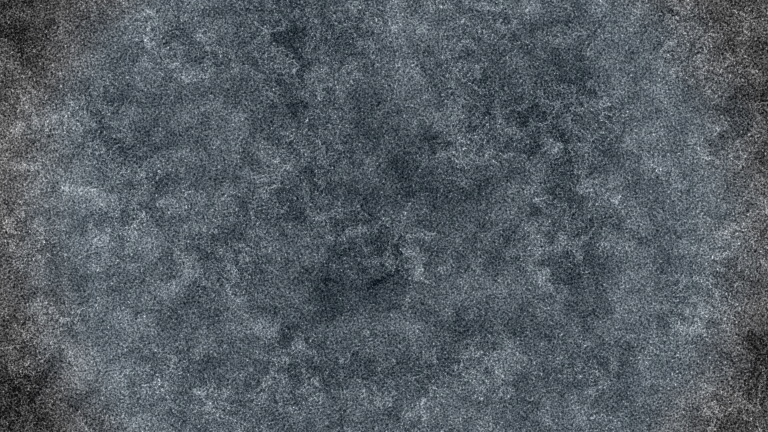
This texture is drawn by a Shadertoy shader. Its source:

```glsl
// A worn, dusty slate surface: a blue-grey oval inside a neutral dark rim.
// Dark and pale lobes set the broad tone; gradient-noise mottling, ridged
// veins and fine grain are layered over it. Lengths are in canvas heights.

const vec2  OVAL_CENTER = vec2(0.505, 0.48);   // fractions of the canvas
const vec2  OVAL_RADIUS = vec2(0.465, 0.80);
const vec3  BLUE_TINT   = vec3(-0.034, 0.003, 0.032);
const vec3  RIM_TINT    = vec3(0.000, -0.002, 0.002);
const float BASE_TONE   = 0.358;
const float RING_GAIN   = 0.060;
const float LOBE_GAIN   = 1.15;
const float MOTTLE_GAIN = 0.22;
const float VEIN_GAIN   = 0.30;
const float GRAIN_GAIN  = 0.245;
const float GRAIN_SCALE = 173.0;
const float SPARK_GAIN  = 0.10;

// Broad areas: center x, center y, radius, gain.
const int LOBE_COUNT = 10;
const vec4 DARK_LOBES[LOBE_COUNT] = vec4[](
    vec4(0.82, 0.35, 0.10, -0.10), vec4(1.26, 0.79, 0.15, -0.06),
    vec4(0.95, 0.61, 0.17, -0.05), vec4(0.62, 0.91, 0.13, -0.05),
    vec4(0.03, 0.05, 0.13, -0.15), vec4(0.03, 0.95, 0.12, -0.10),
    vec4(1.76, 0.20, 0.10, -0.09), vec4(1.75, 0.78, 0.12, -0.07),
    vec4(1.42, 0.14, 0.12, -0.03), vec4(0.27, 0.74, 0.14, -0.03));
const vec4 PALE_LOBES[LOBE_COUNT] = vec4[](
    vec4(0.16, 0.56, 0.10, 0.07), vec4(0.35, 0.36, 0.11, 0.04),
    vec4(1.17, 0.65, 0.08, 0.04), vec4(1.62, 0.26, 0.12, 0.05),
    vec4(0.16, 0.15, 0.08, 0.05), vec4(0.45, 0.07, 0.11, 0.03),
    vec4(0.93, 0.94, 0.10, 0.04), vec4(1.04, 0.06, 0.11, 0.03),
    vec4(1.52, 0.70, 0.10, 0.03), vec4(0.02, 0.66, 0.10, 0.05));

const mat2 TURN = mat2(0.8, 0.6, -0.6, 0.8);

uint hash(ivec2 cell) {
    uint h = uint(cell.x) * 1597334677u ^ uint(cell.y) * 3812015801u;
    h = (h ^ (h >> 16)) * 2146121005u;
    h = (h ^ (h >> 15)) * 2221713035u;
    return h ^ (h >> 16);
}

float cornerSlope(ivec2 cell, vec2 offset) {
    float angle = float(hash(cell) & 65535u) * (6.28319 / 65536.0);
    return dot(vec2(cos(angle), sin(angle)), offset);
}

float gradientNoise(vec2 p) {
    ivec2 i = ivec2(floor(p));
    vec2 f = fract(p);
    vec2 w = f * f * f * (f * (f * 6.0 - 15.0) + 10.0);
    float low = mix(cornerSlope(i, f),
                    cornerSlope(i + ivec2(1, 0), f - vec2(1, 0)), w.x);
    float high = mix(cornerSlope(i + ivec2(0, 1), f - vec2(0, 1)),
                     cornerSlope(i + ivec2(1, 1), f - vec2(1, 1)), w.x);
    return mix(low, high, w.y);
}

// Octaves fade slowly when gain is near one.
float fractalNoise(vec2 p, int octaves, float gain) {
    float sum = 0.0, amp = 0.5;
    for (int i = 0; i < octaves; i++) {
        sum += amp * gradientNoise(p);
        p = TURN * p * 2.03 + 7.3;
        amp *= gain;
    }
    return sum;
}

// Thin bright creases where the noise crosses zero.
float veins(vec2 p) {
    float sum = 0.0, amp = 0.5;
    for (int i = 0; i < 3; i++) {
        sum += amp * pow(1.0 - min(abs(gradientNoise(p)) * 1.8, 1.0), 6.0);
        p = TURN * p * 2.1 + 3.7;
        amp *= 0.75;
    }
    return sum;
}

float softSpot(vec2 p, vec2 center, float radius) {
    vec2 d = (p - center) / radius;
    return exp(-dot(d, d));
}

float lobe(vec2 p, vec4 shape) {
    return LOBE_GAIN * shape.w * softSpot(p, shape.xy, shape.z);
}

float softStreak(vec2 p, vec2 a, vec2 b, float width) {
    vec2 ab = b - a;
    float t = clamp(dot(p - a, ab) / dot(ab, ab), 0.0, 1.0);
    return softSpot(p, a + ab * t, width);
}

void mainImage(out vec4 fragColor, in vec2 fragCoord) {
    vec2 uv = fragCoord / iResolution.xy, p = fragCoord / iResolution.y;
    vec2 warp = vec2(fractalNoise(p * 9.0 + 11.0, 5, 0.65),
                     fractalNoise(p * 9.0 + 37.0, 5, 0.65));
    // Oval, pale ring and rim
    float oval = length((uv - OVAL_CENTER) / OVAL_RADIUS) + 0.10 * warp.x;
    float rim = smoothstep(0.86, 1.12, oval);
    float ring = exp(-pow((oval - 0.90) / 0.19, 2.0));
    float tone = BASE_TONE + RING_GAIN * ring - 0.015 * rim;
    // Broad lobes and diagonal marks
    vec2 q = p + 0.05 * warp;
    for (int i = 0; i < LOBE_COUNT; i++)
        tone += lobe(q, DARK_LOBES[i]) + lobe(q, PALE_LOBES[i]);
    tone += 0.06 * softStreak(q, vec2(0.44, 0.80), vec2(0.62, 0.93), 0.025);
    tone -= 0.10 * softStreak(p, vec2(0.85, 0.335), vec2(0.92, 0.375), 0.012);
    tone += 0.18 * softSpot(p, vec2(0.153, 0.567), 0.014);
    // Mottling and veins
    float mottle = fractalNoise(p * 10.0 + 0.4 * warp, 5, 0.85);
    float patches = smoothstep(-0.25, 0.3, gradientNoise(p * 5.0 + 4.0) + 0.5 * mottle);
    tone += MOTTLE_GAIN * mottle;
    tone += VEIN_GAIN * (veins(p * 11.0 + 1.6 * warp) - 0.34) * (0.3 + 0.7 * patches);
    // Fine grain with scattered bright specks
    vec2 g = TURN * p * GRAIN_SCALE;
    float grain = gradientNoise(g) + 0.8 * gradientNoise(TURN * g * 1.47 + 19.0);
    tone += GRAIN_GAIN * (0.5 + 1.2 * max(tone, 0.0) + 0.2 * rim) * grain;
    tone += SPARK_GAIN * smoothstep(0.5, 0.9, grain);
    vec3 color = vec3(max(tone, 0.07)) + mix(BLUE_TINT, RIM_TINT, rim);
    fragColor = vec4(clamp(color, 0.0, 1.0), 1.0);
}
```
